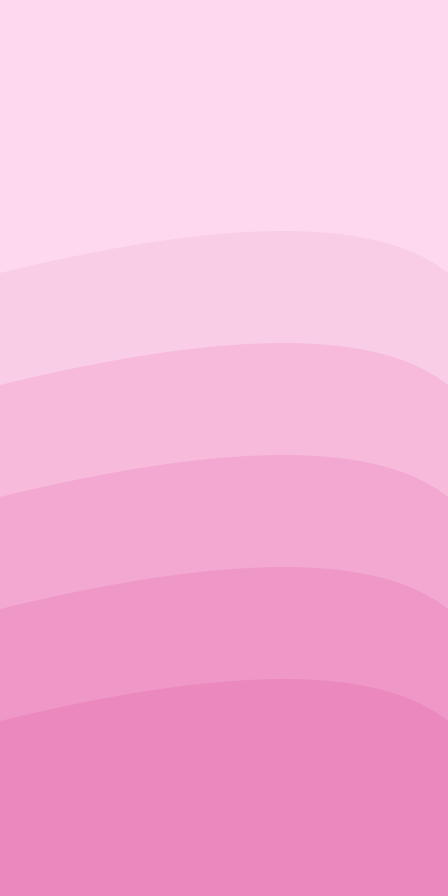
Give the GLSL for this background, as a Shadertoy shader.

```glsl
// Six flat pink layers stacked from a pale top to a deep base.
// Each edge is the same lopsided hill, a quadratic Bezier arc solved for
// height at x, repeated downwards at an even spacing.

const int LAYERS = 5;
const float FIRST_EDGE = 0.6953;     // height of the top edge at both sides
const float EDGE_SPACING = 0.125;    // drop from one edge to the next
const float CONTROL_X = 0.766;       // Bezier control point, leaning right
const float CONTROL_HEIGHT = 0.0938; // twice the rise of the crest

const vec3 SKY = vec3(0.992, 0.847, 0.932);
const vec3 PINKS[LAYERS] = vec3[LAYERS](
    vec3(0.981, 0.804, 0.904),
    vec3(0.967, 0.729, 0.859),
    vec3(0.951, 0.660, 0.818),
    vec3(0.938, 0.596, 0.780),
    vec3(0.921, 0.537, 0.745)
);

// Height of the arc from (0,0) to (1,0) above its base line
float hillHeight(float x) {
    float bend = 2.0 * CONTROL_X - 1.0;
    float root = sqrt(max(CONTROL_X * CONTROL_X - bend * x, 0.0));
    float t = x / (CONTROL_X + root);
    return 2.0 * t * (1.0 - t) * CONTROL_HEIGHT;
}

void mainImage(out vec4 fragColor, in vec2 fragCoord) {
    vec2 uv = fragCoord / iResolution.xy;
    float pixel = 1.0 / iResolution.y;
    float hill = hillHeight(uv.x);

    // Paint the layers from back to front
    vec3 color = SKY;
    for (int i = 0; i < LAYERS; i++) {
        float edge = FIRST_EDGE - float(i) * EDGE_SPACING + hill;
        float coverage = clamp((edge - uv.y) / pixel + 0.5, 0.0, 1.0);
        color = mix(color, PINKS[i], coverage);
    }

    fragColor = vec4(color, 1.0);
}
```
